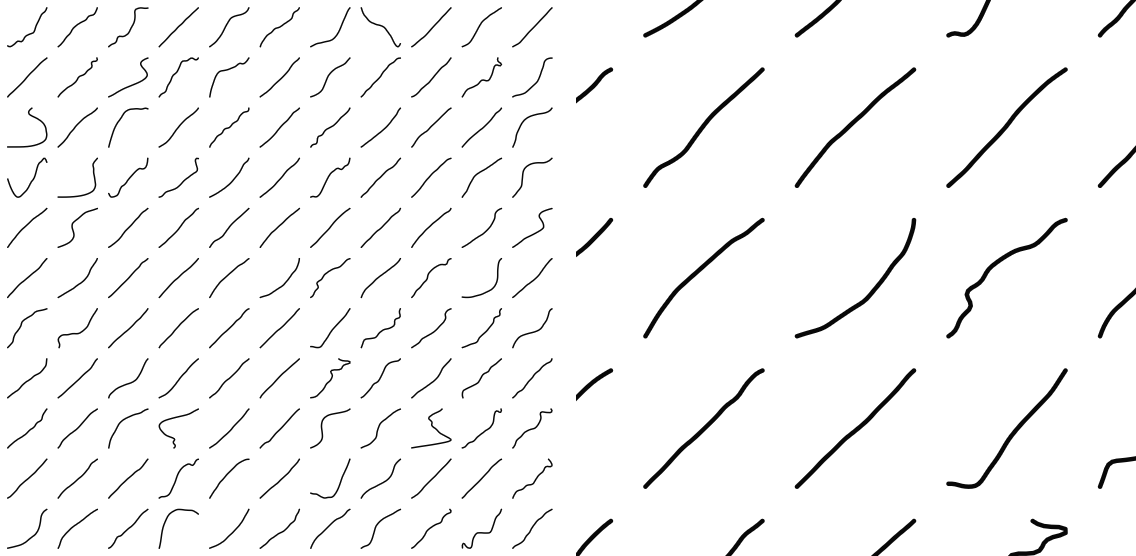
Left, the full canvas; right, a detail of the centre.
Give the GLSL for this pattern, as a Shadertoy shader.

```glsl
const int STEPS = 40;

float hash(vec2 p) {
    vec3 q = fract(p.xyx * vec3(0.1031, 0.1030, 0.0973));
    q += dot(q, q.yzx + 33.33);
    return fract((q.x + q.y) * q.z);
}

// Smooth one-dimensional noise in -1..1
float noise(float x, float seed) {
    float i = floor(x), f = x - i;
    f *= f * (3.0 - 2.0 * f);
    return 2.0 * mix(hash(vec2(i, seed)), hash(vec2(i + 1.0, seed)), f) - 1.0;
}

float segmentDistance(vec2 p, vec2 a, vec2 b) {
    vec2 ab = b - a, ap = p - a;
    return length(ap - ab * clamp(dot(ap, ab) / max(dot(ab, ab), 1e-8), 0.0, 1.0));
}

// Distance to a wandering stroke stretched to fill the unit square
float strokeDistance(vec2 p, vec2 cell) {
    float seed = cell.x * 7.0 + cell.y * 83.0 + 5.0;
    float bend = 0.1 + 1.15 * pow(hash(cell + 17.3), 2.0);
    float wiggle = 0.16 + 1.5 * pow(hash(cell + 41.7), 4.0);
    float restlessEnd = step(0.4, hash(cell + 63.1));

    // Walk along a drifting heading and track the bounds
    vec2 path[STEPS + 1];
    vec2 pos = vec2(0.0), low = vec2(0.0), high = vec2(0.0);
    path[0] = pos;
    for (int i = 0; i < STEPS; i++) {
        float t = (float(i) + 0.5) / float(STEPS);
        float ending = smoothstep(0.45, 0.0, abs(t - restlessEnd));
        float heading = 0.7854 + bend * noise(t * 2.6, seed)
            + wiggle * mix(0.6, 1.8, ending) * noise(t * 11.0, seed + 0.5);
        pos += vec2(cos(heading), sin(heading));
        low = min(low, pos);
        high = max(high, pos);
        path[i + 1] = pos;
    }

    // Fit the bounds to the square
    vec2 scale = 1.0 / max(high - low, vec2(0.01));
    float d = 1e3;
    for (int i = 0; i < STEPS; i++) {
        d = min(d, segmentDistance(p, (path[i] - low) * scale, (path[i + 1] - low) * scale));
    }
    return d;
}

void mainImage(out vec4 fragColor, in vec2 fragCoord) {
    // Eleven by eleven cells with a thin outer margin
    vec2 grid = (fragCoord / iResolution.xy - vec2(0.0036, 0.0038)) / 0.0902;
    vec2 cell = floor(grid);
    vec2 local = (fract(grid) - 0.5) / 0.772 + 0.5;

    float ink = 0.0;
    if (all(greaterThanEqual(cell, vec2(0.0))) && all(lessThan(cell, vec2(11.0)))) {
        float pixel = 1.0 / (0.0696 * iResolution.x);
        ink = clamp((0.0192 - strokeDistance(local, cell)) / pixel + 0.5, 0.0, 1.0);
    }
    fragColor = vec4(mix(vec3(1.0), vec3(0.03), ink), 1.0);
}
```
